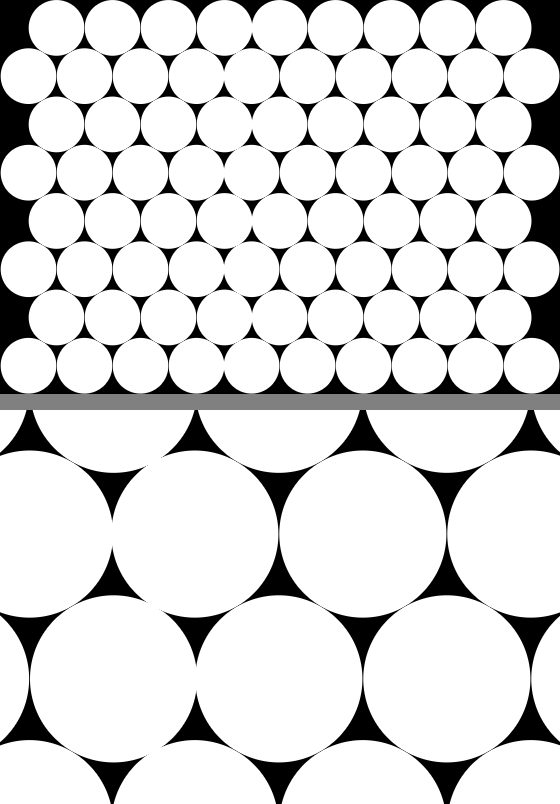
Top: the whole. Bottom: its middle third, enlarged.
Reproduce this pattern procedurally as a Shadertoy shader.

```glsl
#define ROWS 8.0
#define COLUMNS 10.0
#define RADIUS 0.0707
#define PITCH vec2(0.14213, 0.1225)
#define FIRST_CENTRE vec2(0.0724, 0.0717)
#define SEAM_COLUMN 4.0
#define SEAM_OVERLAP 0.0023
#define DISC_COLOUR vec3(1.0)
#define GROUND_COLOUR vec3(0.0)

// Centre of one disc; odd rows sit half a pitch to the right.
vec2 discCentre(float column, float row) {
    float stagger = 0.5 * mod(row, 2.0);
    vec2 centre = FIRST_CENTRE + PITCH * vec2(column + stagger, row);
    centre.x -= SEAM_OVERLAP * step(SEAM_COLUMN, column);
    return centre;
}

// Signed distance to the closest disc of the finite staggered packing.
float packingDistance(vec2 p) {
    vec2 cell = (p - FIRST_CENTRE) / PITCH;
    float nearest = 1e3;
    for (int j = 0; j < 2; j++) {
        float row = clamp(floor(cell.y) + float(j), 0.0, ROWS - 1.0);
        float odd = mod(row, 2.0);
        float leftColumn = floor(cell.x - 0.5 * odd);
        for (int i = 0; i < 2; i++) {
            // Odd rows hold one disc fewer.
            float column = clamp(leftColumn + float(i), 0.0, COLUMNS - 1.0 - odd);
            nearest = min(nearest, distance(p, discCentre(column, row)));
        }
    }
    return nearest - RADIUS;
}

void mainImage(out vec4 fragColor, in vec2 fragCoord) {
    float pixel = 1.0 / iResolution.y;
    float d = packingDistance(fragCoord * pixel);

    // One-pixel edge smoothing.
    float coverage = clamp(0.5 - d / pixel, 0.0, 1.0);
    fragColor = vec4(mix(GROUND_COLOUR, DISC_COLOUR, coverage), 1.0);
}
```
